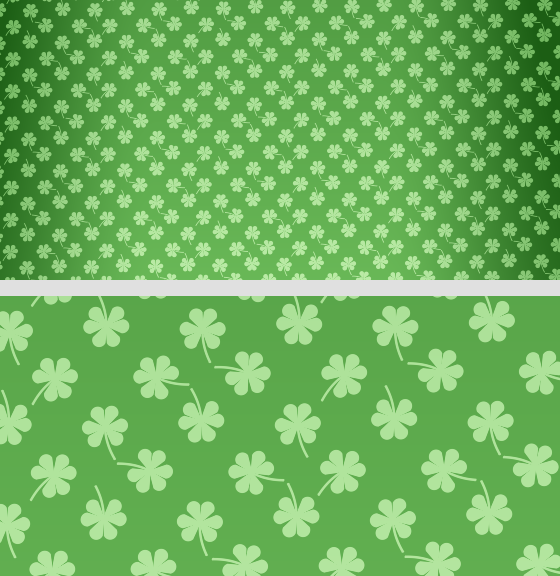
Top, the full canvas; bottom, a detail of the centre.
Write a Shadertoy shader that draws this pattern.

```glsl
// Pale three-leaf clovers on a slightly skewed grid over a shaded green ground.

const float PI = 3.14159265;

// Grid, in canvas heights
const float SPACING = 0.11477;
const vec2 ORIGIN = vec2(0.1094, 0.9635);
const mat2 SKEW = mat2(1.0, 0.013, 0.014, 1.0);

// Clover, in grid cells
const vec2 LOBE_CENTER = vec2(0.072, 0.150);
const float LOBE_RADIUS = 0.073;
const float LEAF_TIP_RADIUS = 0.010;
const float LEAF_SPREAD = 1.95;
const float JOINT_DROP = 0.03;
const float STEM_LENGTH = 0.33;
const float STEM_BEND = 0.8;
const float STEM_HALF_WIDTH = 0.013;
const float SIDE_TURN = 1.05;
const float LOW_TURN = -1.0;
const float TURN_JITTER = 0.12;

// Colours from shade to light
const vec3 GROUND_DARK = vec3(0.11, 0.37, 0.08);
const vec3 GROUND_LIGHT = vec3(0.41, 0.72, 0.34);
const vec3 LEAF_DARK = vec3(0.45, 0.72, 0.38);
const vec3 LEAF_LIGHT = vec3(0.73, 0.92, 0.65);

// Lighting
const float TOP_SHADE = 0.30;
const float SIDE_SHADE = 0.90;
const float LIGHT_CENTER_X = 0.48;

float hash(vec2 p) {
    return fract(sin(dot(p, vec2(127.1, 311.7))) * 43758.5453);
}

vec2 rotate(vec2 p, float angle) {
    float c = cos(angle), s = sin(angle);
    return vec2(c * p.x - s * p.y, s * p.x + c * p.y);
}

// Heart-shaped leaf: two mirrored tapered lobes meeting at the origin
float leafDistance(vec2 p) {
    p.x = abs(p.x);
    float h = clamp(dot(p, LOBE_CENTER) / dot(LOBE_CENTER, LOBE_CENTER), 0.0, 1.0);
    return length(p - LOBE_CENTER * h) - mix(LEAF_TIP_RADIUS, LOBE_RADIUS, h);
}

// Parabolic stem hanging below the joint
float stemDistance(vec2 p) {
    float y = clamp(p.y, -STEM_LENGTH, 0.0);
    float slope = 2.0 * STEM_BEND * y;
    float across = (p.x - STEM_BEND * y * y) / sqrt(1.0 + slope * slope);
    return length(vec2(across, p.y - y)) - STEM_HALF_WIDTH;
}

float cloverDistance(vec2 p) {
    p.y += JOINT_DROP;
    float d = stemDistance(p);
    for (int i = -1; i <= 1; i++) {
        d = min(d, leafDistance(rotate(p, float(i) * LEAF_SPREAD)));
    }
    return d;
}

// Corner clovers flip up and down; centre clovers lie on their sides
float cloverTurn(vec2 cell, bool centered) {
    float turn = PI * mod(cell.x + cell.y, 2.0);
    if (centered) {
        turn = mod(cell.x, 3.0) > 1.5 ? LOW_TURN : turn + SIDE_TURN;
    }
    return turn + TURN_JITTER * (hash(cell + (centered ? 0.5 : 0.0)) - 0.5);
}

float patternDistance(vec2 grid) {
    vec2 corner = floor(grid + 0.5);
    vec2 center = floor(grid);
    float a = cloverDistance(rotate(grid - corner, -cloverTurn(corner, false)));
    float b = cloverDistance(rotate(grid - center - 0.5, -cloverTurn(center, true)));
    return min(a, b);
}

void mainImage(out vec4 fragColor, in vec2 fragCoord) {
    vec2 uv = fragCoord / iResolution.xy;
    vec2 grid = inverse(SKEW) * (fragCoord / iResolution.y - ORIGIN) / SPACING;

    // Light falls off toward the top and both sides
    float side = smoothstep(0.20, 0.58, abs(uv.x - LIGHT_CENTER_X));
    float light = clamp(1.0 - TOP_SHADE * uv.y - SIDE_SHADE * side, 0.0, 1.0);

    // Clovers over the ground
    float pixel = 1.0 / (iResolution.y * SPACING);
    float cover = 1.0 - smoothstep(-0.6 * pixel, 0.6 * pixel, patternDistance(grid));
    vec3 ground = mix(GROUND_DARK, GROUND_LIGHT, light);
    vec3 leaf = mix(LEAF_DARK, LEAF_LIGHT, light);
    fragColor = vec4(mix(ground, leaf, cover), 1.0);
}
```
